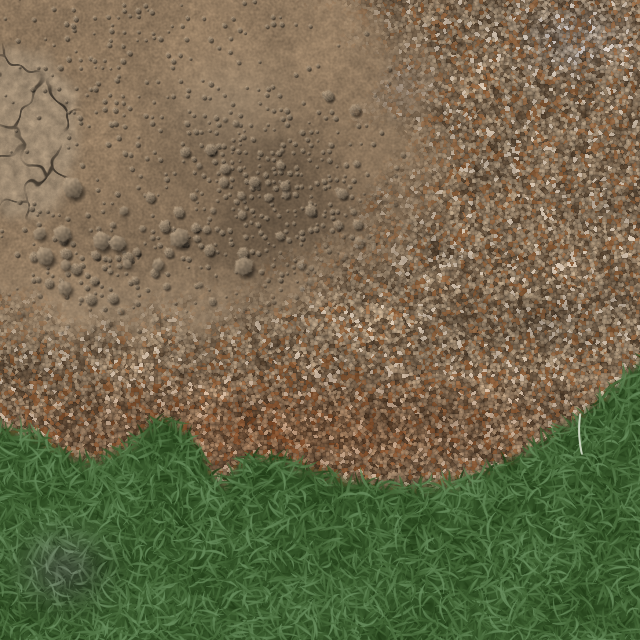
Reproduce this texture procedurally as a WebGL 1 fragment shader.

```glsl
precision highp float;
// Bare earth with stones and a cracked crust, fading to gravel and a ragged lawn edge.
uniform vec2 u_resolution;
#define DIRT vec3(0.56, 0.47, 0.37)
#define DIRT_LIGHT vec3(0.66, 0.58, 0.48)
#define DIRT_DARK vec3(0.40, 0.31, 0.22)
#define GRASS_DARK vec3(0.13, 0.24, 0.09)
#define GRASS_MID vec3(0.26, 0.40, 0.21)
#define GRASS_LIGHT vec3(0.40, 0.55, 0.36)
#define GRAIN_SCALE 175.0
#define BLADE_SCALE 44.0

vec2 hash2(vec2 p) {
  vec3 q = fract(p.xyx * vec3(0.1031, 0.1030, 0.0973));
  q += dot(q, q.yzx + 33.33);
  return fract((q.xx + q.yz) * q.zy);
}
float corner(vec2 cell, vec2 offset) { return dot(hash2(cell + 71.0) * 2.0 - 1.0, offset); }
float noise(vec2 p) {
  vec2 i = floor(p), f = fract(p), e = vec2(1.0, 0.0), w = f * f * (3.0 - 2.0 * f);
  return mix(mix(corner(i, f), corner(i + e, f - e), w.x),
             mix(corner(i + e.yx, f - e.yx), corner(i + 1.0, f - 1.0), w.x), w.y);
}
float fbm(vec2 p) {
  float sum = 0.0, amp = 0.6;
  for (int i = 0; i < 5; i++) {
    sum += amp * noise(p);
    p = mat2(1.6, 1.2, -1.2, 1.6) * p + 9.7;
    amp *= 0.55;
  }
  return sum;
}
float blob(vec2 p, float x, float y, float rx, float ry) {
  vec2 q = (p - vec2(x, y)) / vec2(rx, ry);
  return exp(-dot(q, q));
}
vec2 neighbor(vec2 p, int k) {
  return floor(p) + vec2(mod(float(k), 3.0), floor((float(k) + 0.5) / 3.0)) - 1.0;
}
// Nearest distance, second distance and random pair of the nearest cell
vec4 cells(vec2 p) {
  vec4 best = vec4(8.0, 8.0, 0.0, 0.0);
  for (int k = 0; k < 9; k++) {
    vec2 id = neighbor(p, k);
    float d = length(id + hash2(id) - p);
    if (d < best.x) best = vec4(d, best.x, hash2(id + 311.0));
    else best.y = min(best.y, d);
  }
  return best;
}
// Signed height above the lawn's edge
float aboveLawn(vec2 p) {
  float r = max(p.x - 0.62, 0.0), y = p.y;
  float edge = 0.24 + 1.35 * r * r + 0.15 * max(0.62 - p.x, 0.0);
  edge += 0.05 * blob(p, 0.26, y, 0.05, 1.0) - 0.035 * blob(p, 0.345, y, 0.025, 1.0);
  edge += 0.016 * blob(p, 0.42, y, 0.04, 1.0) - 0.03 * blob(p, 0.13, y, 0.06, 1.0);
  return y - edge + 0.016 * noise(p * 28.0);
}
// Angular stones with a lit top and a cast shadow
vec3 addStones(vec3 col, vec2 uv, float scale, vec3 density) {
  vec2 p = uv * scale;
  float aa = 1.2 * scale / u_resolution.y;
  for (int k = 0; k < 9; k++) {
    vec2 id = neighbor(p, k), h = hash2(id + scale), g = hash2(id + scale + 57.0);
    vec2 center = id + 0.2 + 0.6 * h, c = center / scale, v = p - center;
    vec3 groups = vec3(blob(c, 0.13, 0.58, 0.13, 0.09), blob(c, 0.43, 0.68, 0.15, 0.13),
                       blob(c, 0.2, 0.9, 0.24, 0.13));
    if (g.x > dot(groups, density)) continue;
    float size = 0.14 + 0.22 * g.y, a = h.x * 6.28;
    vec2 q = mat2(cos(a), sin(a), -sin(a), cos(a)) * v;
    float d = max(abs(q.y), max(abs(dot(q, vec2(0.7, 0.6))), abs(dot(q, vec2(0.8, -0.5)))));
    d += 0.12 * size * noise(q * 6.0 / size + id) - size;
    col *= 1.0 - 0.55 * smoothstep(0.12, -0.15, length(v - vec2(0.4, -0.55) * size) - size);
    float lit = 0.82 + 0.24 * dot(v / size, vec2(-0.5, 0.8)) + 0.2 * noise(p * 9.0);
    col = mix(col, DIRT_LIGHT * lit, smoothstep(aa, -aa, d) * 0.9);
  }
  return col;
}
vec3 dirtColor(vec2 p) {
  float broad = fbm(p * 7.0), fine = fbm(p * 65.0);
  float dark = blob(p, 0.4, 0.75, 0.11, 0.08) + blob(p, 0.43, 0.63, 0.18, 0.07);
  float pale = blob(p, 0.36, 0.84, 0.09, 0.07) + blob(p, 0.2, 0.5, 0.25, 0.06);
  vec3 col = DIRT * (1.0 + 0.3 * broad + 0.26 * fine + 0.16 * noise(p * 240.0));
  col = mix(col * (1.0 - 0.26 * min(dark, 1.0)), DIRT_LIGHT * (1.0 + 0.2 * fine), 0.4 * pale);
  // Cracked crust
  float crust = smoothstep(1.1, 0.8, length((p - vec2(0.035, 0.79)) / vec2(0.095, 0.13)) + 0.5 * broad);
  vec4 plate = cells(p * vec2(14.0, 12.0) + 0.35 * vec2(noise(p * 38.0), noise(p * 38.0 + 17.0)));
  float crack = smoothstep(0.085, 0.02, plate.y - plate.x) * smoothstep(-0.25, 0.1, noise(p * 21.0));
  col = mix(col, DIRT_LIGHT * (0.93 + 0.4 * fine) * (1.0 - 0.6 * crack), crust * 0.9);
  col = addStones(col, p, 90.0, vec3(0.3, 0.75, 0.3));
  col = addStones(col, p, 44.0, vec3(0.45, 0.5, 0.0));
  return addStones(col, p, 23.0, vec3(0.75, 0.0, 0.0));
}
vec3 gravelColor(vec2 p) {
  vec4 grain = cells(p * GRAIN_SCALE), big = cells(p * GRAIN_SCALE * 0.5 + 40.0);
  vec3 col = mix(DIRT_DARK * 0.8, DIRT_LIGHT * 1.02, grain.z) * (1.16 - 0.42 * grain.x);
  col = mix(col, mix(DIRT_DARK * 0.6, DIRT_LIGHT * 1.2, big.z), 0.35 * smoothstep(0.5, 0.2, big.x));
  col = mix(col, vec3(0.56, 0.34, 0.17), 0.6 * step(0.83, grain.w));
  col = mix(col, vec3(0.86, 0.80, 0.73), 0.75 * step(grain.w, 0.055));
  float grey = blob(p, 0.9, 0.94, 0.08, 0.05) + blob(p, 0.62, 0.86, 0.05, 0.04);
  col *= 1.0 - vec3(0.08, 0.19, 0.27) * blob(p, 0.45, 0.32, 0.42, 0.08);
  return col * (1.0 + vec3(0.02, 0.08, 0.2) * grey) * (1.0 + 0.35 * fbm(p * 11.0));
}
// Layers of tapered blades rooted inside the lawn
vec3 addGrass(vec3 col, vec2 uv, float edge) {
  float broad = fbm(uv * 9.0), aa = 0.8 * BLADE_SCALE / u_resolution.y;
  vec3 under = mix(GRASS_DARK, GRASS_MID, 0.45 + 0.7 * broad + 0.5 * noise(uv * 90.0));
  col = mix(col, under, smoothstep(0.012, -0.02, edge));
  for (int layer = 0; layer < 9; layer++) {
    float n = float(layer);
    vec2 shift = n * vec2(3.37, 7.61), p = uv * BLADE_SCALE + shift;
    for (int k = 0; k < 9; k++) {
      vec2 id = neighbor(p, k), h = hash2(id + n * 19.0), g = hash2(id + n * 19.0 + 83.0);
      float a = g.x * 6.28;
      vec2 q = mat2(cos(a), -sin(a), sin(a), cos(a)) * (p - id - h);
      float t = q.x / (0.45 + 0.5 * g.y);
      float d = abs(q.y + (h.y - 0.5) * 0.5 * t * t) - 0.085 * (1.0 - t * t) * (0.7 + 0.5 * h.x);
      if (abs(t) > 1.0 || d > aa || aboveLawn((id + h - shift) / BLADE_SCALE) > 0.006 * g.x) continue;
      float tone = clamp(n * 0.07 + h.y * 0.6 - 0.12 + 0.5 * broad + 0.15 * t, 0.0, 1.0);
      vec3 blade = mix(GRASS_DARK, GRASS_MID, min(tone * 2.0, 1.0));
      blade = mix(blade, GRASS_LIGHT, max(tone * 2.0 - 1.0, 0.0));
      col = mix(col, blade, smoothstep(aa, -aa, d) * 0.9);
    }
  }
  return mix(col, vec3(dot(col, vec3(0.4))), 0.5 * blob(uv, 0.1, 0.11, 0.06, 0.05));
}
void main() {
  vec2 uv = gl_FragCoord.xy / u_resolution, s = uv - vec2(0.905, 0.322);
  float rim = length((uv - vec2(0.2, 0.8)) / vec2(0.46, 0.32)), edge = aboveLawn(uv);
  vec3 col = mix(dirtColor(uv), gravelColor(uv), smoothstep(0.8, 1.2, rim + 0.35 * fbm(uv * 14.0)));
  if (edge < 0.05) col = addGrass(col, uv, edge);
  // Pale straw
  float straw = smoothstep(0.0026, 0.0006, abs(s.x + 0.04 * s.y - 3.0 * s.y * s.y));
  col = mix(col, vec3(0.80, 0.84, 0.76), straw * smoothstep(0.034, 0.030, abs(s.y)));
  gl_FragColor = vec4(clamp(col, 0.0, 1.0), 1.0);
}
```
